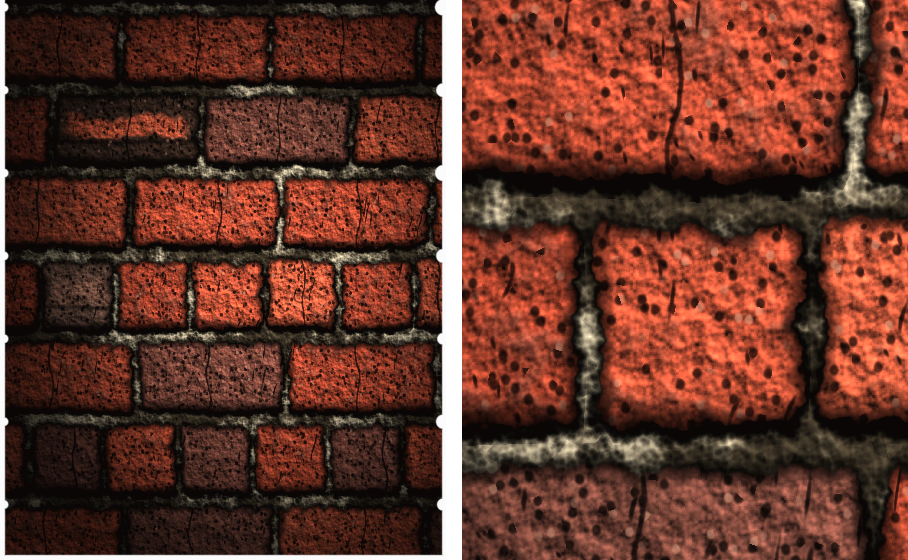
Left, the full canvas; right, a detail of the centre.
A WebGL 2 fragment shader for this texture:

```glsl
#version 300 es
precision highp float;
// Weathered red brick wall: seven courses of stretchers and headers in crumbling mortar.
// Rounded boxes give the bricks, layered cellular noise roughens, pits and lights them,
// and a vignette with a notched pale border finishes the sheet.
uniform vec2 u_resolution;
out vec4 outColor;

const float COURSE = 0.1469;                 // course height, canvas height = 1
const float FIRST_JOINT[7] = float[](.216, .092, .232, .072, .243, .052, .223);

vec2 hash2(vec2 p) {
  vec3 q = fract(p.xyx * vec3(.1031, .1030, .0973));
  q += dot(q, q.yzx + 33.33);
  return fract((q.xx + q.yz) * q.zy);
}

// Distance to the nearest scattered point, and that point's random value
vec2 cellular(vec2 p) {
  vec2 base = floor(p), nearest = vec2(9.0, 0.0);
  for (int j = -1; j <= 1; j++)
    for (int i = -1; i <= 1; i++) {
      vec2 c = base + vec2(i, j), r = hash2(c + 57.0);
      float d = length(c + r - p);
      if (d < nearest.x) nearest = vec2(d, fract(r.x * 7.3 + r.y * 3.1));
    }
  return nearest;
}

float grit(vec2 p) {
  float sum = 0.0, amp = 0.5;
  p *= 32.0;
  for (int i = 0; i < 4; i++) {
    sum += amp * cellular(p).x;
    p = mat2(1.6, 1.2, -1.2, 1.6) * p + 11.7;
    amp *= 0.62;
  }
  return sum;                                // about 0.3 to 0.9
}

// Slow blotches from layered sines, 0 to 1
float blotch(vec2 p) {
  float s = sin(p.x * 13.0 + 2.0 * sin(p.y * 9.0 + 1.0)) + sin(p.y * 21.0 + 2.0 * sin(p.x * 17.0));
  s += 0.7 * sin(p.x * 47.0 + p.y * 31.0 + 2.0 * sin(p.y * 39.0 - p.x * 23.0));
  return clamp(0.5 + 0.2 * s, 0.0, 1.0);
}

float roundBox(vec2 p, vec2 halfSize, float r) {
  vec2 q = abs(p) - halfSize + r;
  return length(max(q, 0.0)) + min(max(q.x, q.y), 0.0) - r;
}

void main() {
  vec2 p = gl_FragCoord.xy / u_resolution.y;
  float width = u_resolution.x / u_resolution.y, px = 1.0 / u_resolution.y;

  // Surface relief, lit from the upper right
  float rough = grit(p);
  float relief = rough - grit(p + vec2(.0018, .0026));
  float stain = blotch(p);
  vec2 pits = cellular(p * vec2(125.0, 105.0));
  float grain = hash2(floor(p * 512.0)).x;

  // Course and brick layout; two courses are headers
  vec2 w = p + .0016 * sin(p.yx * vec2(37.0, 29.0) + vec2(0.0, 2.0));
  float down = (1.0 - w.y - .0117) / COURSE, row = floor(down);
  bool header = row == 3.0 || row == 5.0;
  float pitch = header ? .1333 : .268;
  float along = (w.x - FIRST_JOINT[int(clamp(row, 0.0, 6.0))]) / pitch, col = floor(along);
  vec2 rnd = hash2(vec2(col, row) + 23.0);
  vec2 q = vec2((fract(along) - .5) * pitch, (.5 - fract(down)) * COURSE);
  q -= (rnd.yx - .5) * .003;
  vec2 halfSize = vec2(pitch * .5 - .0068, .0592) - .002 * rnd;
  float ragged = (rough - .55) * .017;
  float d = roundBox(q, halfSize, .009) + ragged;
  float under = roundBox(q + vec2(-.001, .008), halfSize, .009) + ragged;

  // Mortar: pale crumbs, dark below each brick and in narrow joints
  float pale = smoothstep(.3, .85, stain + (rough - .55) * .9);
  vec3 mortar = mix(vec3(.27, .23, .17), vec3(.80, .74, .61), pale);
  mortar *= .8 + 2.2 * relief + .35 * (pits.y - .5);
  mortar *= mix(.1, 1.0, smoothstep(-.002, .007, under)) * mix(.3, 1.0, smoothstep(0.0, .011, d));

  // Brick clay: red or dull by position, with mottling
  bool dullBrick = (row > 3.5 && mod(col, 2.0) < .5) || (row == 1.0 && col == 1.0);
  vec3 red = mix(vec3(.70, .27, .18), vec3(.82, .36, .24), rnd.x);
  vec3 clay = dullBrick ? vec3(.49, .28, .23) : red;
  clay = mix(clay, vec3(.44, .26, .21), .55 * smoothstep(.5, .8, rough + .25 * (stain - .5)));

  // Spalled bricks: a hollow face with a worn ridge
  if (col == 0.0 && (row == 1.0 || row == 3.0)) {
    float ridge = abs(q.y - .004 - .005 * sin(q.x * 45.0)) + (rough - .55) * .025;
    float core = 1.0 - smoothstep(.012, .021, ridge);
    core *= 1.0 - smoothstep(.72, .95, abs(q.x) / halfSize.x);
    vec3 hollow = header ? vec3(.49, .35, .29) : vec3(.26, .18, .14);
    clay = mix(hollow, header ? vec3(.62, .42, .34) : red * 1.1, core);
    clay *= 1.0 - .6 * smoothstep(.003, .012, -q.y - .012) * (1.0 - smoothstep(.02, .032, -q.y));
  }
  clay *= .93 + 3.0 * relief + .22 * (grain - .5);
  clay = mix(clay, vec3(.83, .61, .50), .5 * smoothstep(.90, .97, pits.y) * (1.0 - smoothstep(.2, .4, pits.x)));

  // Pits, short upright scratches and a long crack through stretchers
  float pit = step(pits.y, .22) * (1.0 - smoothstep(.2, .48, pits.x));
  vec2 streak = cellular(p * vec2(95.0, 24.0) + 3.0 * stain);
  float scratch = step(streak.y, .24) * (1.0 - smoothstep(.06, .2, streak.x));
  float crackX = q.x - (rnd.y - .5) * .07 - .003 * sin(q.y * 70.0 + rnd.x * 6.0) - ragged * .25;
  float crack = (1.0 - smoothstep(.0006, .0024, abs(crackX))) * (header ? step(.65, rnd.x) : 1.0);
  clay *= 1.0 - .7 * max(pit, max(scratch, crack));
  clay *= mix(.28, 1.0, 1.0 - smoothstep(-.011, .001, d));
  clay *= 1.0 - .4 * smoothstep(.6, 1.0, -q.y / halfSize.y);

  vec3 color = mix(clay, mortar, smoothstep(-.0012, .0012, d));

  // Vignette, brightest right of centre
  vec2 v = (p - vec2(.47, .53)) / vec2(.48, .60);
  color *= mix(1.12, .23, smoothstep(.15, 1.1, length(v)));
  color = max(color, vec3(.035, .025, .018));

  // Pale border with a round notch per course on both sides
  float notch = (1.0 - p.y - .013) / .148;
  float side = step(width * .5, p.x), edge = mix(p.x - .009, width - .007 - p.x, side);
  float radius = mix(.008, .010 + .006 * hash2(vec2(floor(notch + .5), 4.0)).x, side);
  float bite = length(vec2(edge + .002, (fract(notch + .5) - .5) * .148)) - radius;
  float sheet = min(min(edge, p.y - .009), bite);
  color = mix(vec3(.985), color, smoothstep(-px, px, sheet));
  outColor = vec4(clamp(color, 0.0, 1.0), 1.0);
}
```
